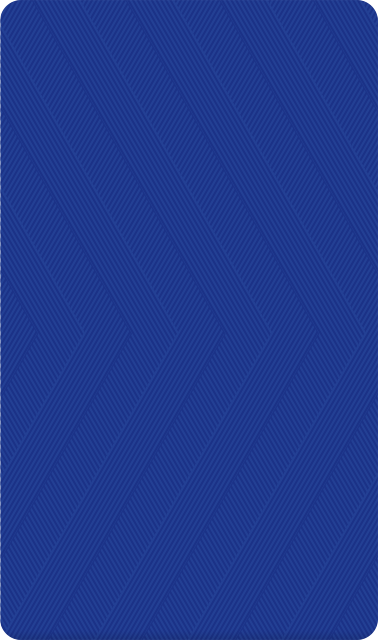
This pattern is drawn by a WebGL 1 fragment shader. Its source:

```glsl
precision highp float;
// Rounded blue card with interlaced chevron bands filled by fine diagonal stripes.

uniform vec2 u_resolution;

// Lengths are fractions of the card width.
const float SLOPE = 0.57735;        // horizontal run per unit of height, 60 degree lines
const float COS_TILT = 0.86603;     // horizontal to perpendicular distance
const float FOLD_HEIGHT = 0.81;     // height of the chevron tips
const float BAND_PERIOD = 0.2478;   // spacing of the chevrons
const float FIRST_TIP = 0.2235;     // x of the first bright tip
const float STRIPES_PER_BAND = 20.0;
const float CORNER_RADIUS = 0.056;

const vec3 DARK_BLUE = vec3(0.105, 0.195, 0.53);
const vec3 LIGHT_BLUE = vec3(0.138, 0.25, 0.582);
const vec3 EDGE_BLUE = vec3(0.56, 0.62, 0.78);
const vec3 PAPER = vec3(1.0);

// Smoothed coverage of the inside of a signed distance.
float coverage(float dist, float pixel) {
    return 1.0 - smoothstep(-0.6 * pixel, 0.6 * pixel, dist);
}

// Distance to the nearest multiple of a period.
float repeatDistance(float x, float period) {
    return abs(fract(x / period + 0.5) - 0.5) * period;
}

// Evenly spaced lines, each filling half of its period.
float stripes(float x, float period, float pixel) {
    float dist = (repeatDistance(x, period) - 0.25 * period) * COS_TILT;
    return coverage(dist, pixel);
}

// Thin line repeated along a slanted coordinate.
float edgeLine(float x, float period, float halfWidth, float pixel) {
    return coverage(repeatDistance(x, period) * COS_TILT - halfWidth, pixel);
}

float roundedBox(vec2 p, vec2 halfSize, float radius) {
    vec2 q = abs(p) - halfSize + radius;
    return length(max(q, 0.0)) + min(max(q.x, q.y), 0.0) - radius;
}

void main() {
    float pixel = 1.0 / u_resolution.x;
    vec2 p = gl_FragCoord.xy * pixel;
    vec2 size = u_resolution * pixel;

    // Slanted coordinates of the two stripe directions and of the chevrons
    float x = p.x - FIRST_TIP;
    float drop = (FOLD_HEIGHT - p.y) * SLOPE;
    float chevron = x + abs(drop);
    float stripePeriod = BAND_PERIOD / STRIPES_PER_BAND;
    float rising = stripes(x + drop, stripePeriod, pixel);
    float falling = stripes(x - drop, stripePeriod, pixel);

    // Alternate the stripe direction from band to band
    float halfBand = 0.5 * BAND_PERIOD;
    float bandDist = repeatDistance(chevron - 0.5 * halfBand, BAND_PERIOD) - 0.5 * halfBand;
    float tone = mix(falling, rising, coverage(bandDist * COS_TILT, pixel));

    // Dark seam on one side of each band, bright seam on the other
    tone *= 1.0 - 0.8 * edgeLine(chevron - halfBand, BAND_PERIOD, 0.0018, pixel);
    tone = max(tone, edgeLine(chevron, BAND_PERIOD, 0.0028, pixel));
    vec3 color = mix(DARK_BLUE, LIGHT_BLUE, tone);

    // Darkened foot and pale dashes on the left rim
    color *= 1.0 - 0.1 * (1.0 - smoothstep(0.0, 0.03, p.y));
    float rim = coverage(p.x - 0.0022, pixel);
    color = mix(color, EDGE_BLUE, rim * mix(0.45, 1.0, rising));

    // Card outline
    float card = coverage(roundedBox(p - 0.5 * size, 0.5 * size, CORNER_RADIUS), pixel);
    gl_FragColor = vec4(mix(PAPER, color, card), 1.0);
}
```
